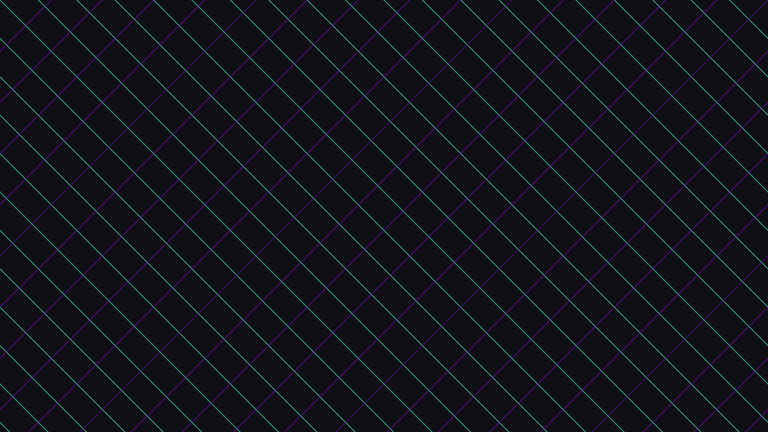
This pattern is drawn by a Shadertoy shader. Its source:

```glsl
// Two families of hairlines at 45 degrees crossing on a near-black ground:
// teal lines falling to the right and wider-spaced violet lines rising.
// Each family is a repeated 1D distance with filtered line coverage.

const vec3 GROUND = vec3(0.063, 0.063, 0.078);
const vec3 TEAL   = vec3(0.22, 0.80, 0.62);
const vec3 VIOLET = vec3(0.45, 0.01, 0.70);

const float TEAL_COUNT   = 20.0;    // repeats across the canvas width
const float VIOLET_COUNT = 15.0;
const float TEAL_WIDTH   = 0.0014;  // measured along x, in canvas widths
const float VIOLET_WIDTH = 0.0011;
const float SOFTNESS     = 1.15;    // edge filter radius in pixels

// Signed distance to the nearest of count evenly spaced lines per unit
float repeatDistance(float t, float count) {
    return (fract(t * count + 0.5) - 0.5) / count;
}

// Filtered coverage of a line; stays even when thinner than a pixel
float lineCoverage(float d, float width) {
    float radius = SOFTNESS / iResolution.x;
    return smoothstep(-radius, radius, d + 0.5 * width)
         - smoothstep(-radius, radius, d - 0.5 * width);
}

void mainImage(out vec4 fragColor, in vec2 fragCoord) {
    // Canvas-width units, measured from the upper left corner
    vec2 p = vec2(fragCoord.x, iResolution.y - fragCoord.y) / iResolution.x;

    float falling = lineCoverage(repeatDistance(p.x - p.y, TEAL_COUNT), TEAL_WIDTH);
    float rising  = lineCoverage(repeatDistance(p.x + p.y, VIOLET_COUNT), VIOLET_WIDTH);

    // Violet is laid over teal
    vec3 color = mix(GROUND, TEAL, falling);
    color = mix(color, VIOLET, rising);
    fragColor = vec4(color, 1.0);
}
```
